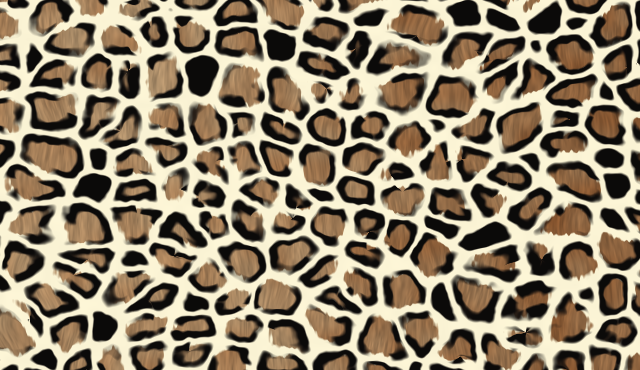
A Shadertoy shader for this pattern:

```glsl
#define ROWS 9.8       // cells per canvas height
#define JITTER 0.78    // irregularity of the cell centres
#define GAP 0.075      // half width of the cream channels
#define RING 0.175     // thickness of the black rings
#define OPENING 0.36   // share of each ring left open
#define SPOTS 0.15     // share of small solid spots
#define ROUNDING 15.0  // higher gives sharper corners
#define WOBBLE 0.17    // lumpiness of the outlines
#define EDGE 0.0036    // edge softness in canvas heights

const vec3 CREAM = vec3(0.985, 0.957, 0.835);
const vec3 BLACK = vec3(0.045, 0.038, 0.036);
const vec3 BROWN = vec3(0.51, 0.335, 0.195);
const vec3 TAN   = vec3(0.72, 0.60, 0.45);

// Integer hash: two random values in 0..1 per lattice point
vec2 hash2(vec2 cell) {
    uvec2 q = uvec2(ivec2(cell)) * uvec2(1597334673u, 3812015801u);
    uint n = (q.x ^ q.y) * 1597334673u;
    n = (n ^ (n >> 15u)) * 2246822519u;
    n ^= n >> 13u;
    uint m = n * 3266489917u;
    m ^= m >> 16u;
    return vec2(n & 65535u, m & 65535u) / 65535.0;
}

vec2 noise2(vec2 p) {
    vec2 i = floor(p), f = fract(p);
    f = f * f * (3.0 - 2.0 * f);
    return mix(mix(hash2(i), hash2(i + vec2(1, 0)), f.x),
               mix(hash2(i + vec2(0, 1)), hash2(i + vec2(1, 1)), f.x), f.y);
}

float noise(vec2 p) { return noise2(p).x; }

float smoothMax(float a, float b, float k) {
    float h = max(k - abs(a - b), 0.0) / k;
    return max(a, b) + 0.25 * h * h * k;
}

bool isSpot(vec2 cell) { return hash2(cell + 71.0).x < SPOTS; }

// Cell weight: small spots yield room to their neighbours
float weight(vec2 cell) {
    return isSpot(cell) ? -0.22 : 0.12 * hash2(cell + 71.0).y;
}

vec2 centre(vec2 cell) {
    return cell + 0.5 + JITTER * (hash2(cell) - 0.5);
}

// Rounded distance to the border of the weighted cell that owns p
float cellEdge(vec2 p, out vec2 owner, out vec2 toCentre) {
    vec2 base = floor(p);
    float best = 1e3;
    for (int y = -2; y <= 2; y++)
    for (int x = -2; x <= 2; x++) {
        vec2 c = base + vec2(x, y);
        vec2 r = centre(c) - p;
        float d = dot(r, r) - weight(c);
        if (d < best) { best = d; owner = c; toCentre = r; }
    }
    float sum = 1e-6, w = weight(owner);
    for (int y = -2; y <= 2; y++)
    for (int x = -2; x <= 2; x++) {
        vec2 c = owner + vec2(x, y);
        if (x == 0 && y == 0) continue;
        vec2 r = centre(c) - p;
        float d = (dot(r, r) - weight(c) - dot(toCentre, toCentre) + w)
                / (2.0 * length(r - toCentre));
        sum += exp(-ROUNDING * d);
    }
    return -log(sum) / ROUNDING;
}

// Fibrous fur, paler on the left and deeper brown on the right
vec3 furColour(vec2 p, float across) {
    vec2 q = p + 0.5 * noise2(p * 0.8);
    float fibre = noise(q * vec2(15.0, 2.2)) + 0.6 * noise(q * vec2(28.0, 5.0)) - 0.8;
    float cloud = noise(p * 1.5 + 9.0) - 0.5;
    float depth = 0.36 + 0.5 * smoothstep(0.25, 1.0, across) + 0.65 * cloud;
    vec3 fur = mix(TAN, BROWN, clamp(depth, 0.0, 1.15));
    return fur * (1.0 + 0.24 * fibre + 0.14 * cloud);
}

void mainImage(out vec4 fragColor, in vec2 fragCoord) {
    vec2 p = fragCoord / iResolution.y * ROWS;
    float soft = ROWS * max(EDGE, 0.8 / iResolution.y);

    // Slow drift turns the rosettes, fine warp makes them lumpy
    vec2 q = p * vec2(0.92, 1.08) + 0.9 * noise2(p * 0.33 + 5.0);
    q += WOBBLE * (noise2(p * 2.6) - 0.5) + 0.4 * WOBBLE * (noise2(p * 6.0) - 0.5);

    vec2 cell, toCentre;
    float edge = cellEdge(q, cell, toCentre);
    bool solid = isSpot(cell);

    // Black ring, opened where noise along its direction is low
    float width = solid ? 1.0 : RING * (0.7 + 0.6 * noise(q * 2.2 + 31.0));
    float ring = max(GAP - edge, edge - GAP - width);
    vec2 dir = toCentre / max(length(toCentre), 0.001);
    float cut = (OPENING - noise(dir * 1.25 + hash2(cell) * 97.0 + 200.0)) * 0.28;
    if (!solid) ring = smoothMax(ring, cut, 0.06);

    // Fur patch with a frayed border
    float fray = 0.1 * (noise(p * vec2(15.0, 5.0)) - 0.5);
    float patchEdge = edge - GAP - 0.055 - fray - 0.05 * noise(p * 1.7);

    vec3 colour = CREAM * (0.99 + 0.02 * noise(p * 4.0));
    vec3 fur = furColour(p, fragCoord.x / iResolution.x);
    colour = mix(colour, fur, smoothstep(-soft, soft, patchEdge));
    colour = mix(colour, BLACK, 1.0 - smoothstep(-soft, soft, ring));
    fragColor = vec4(colour, 1.0);
}
```
